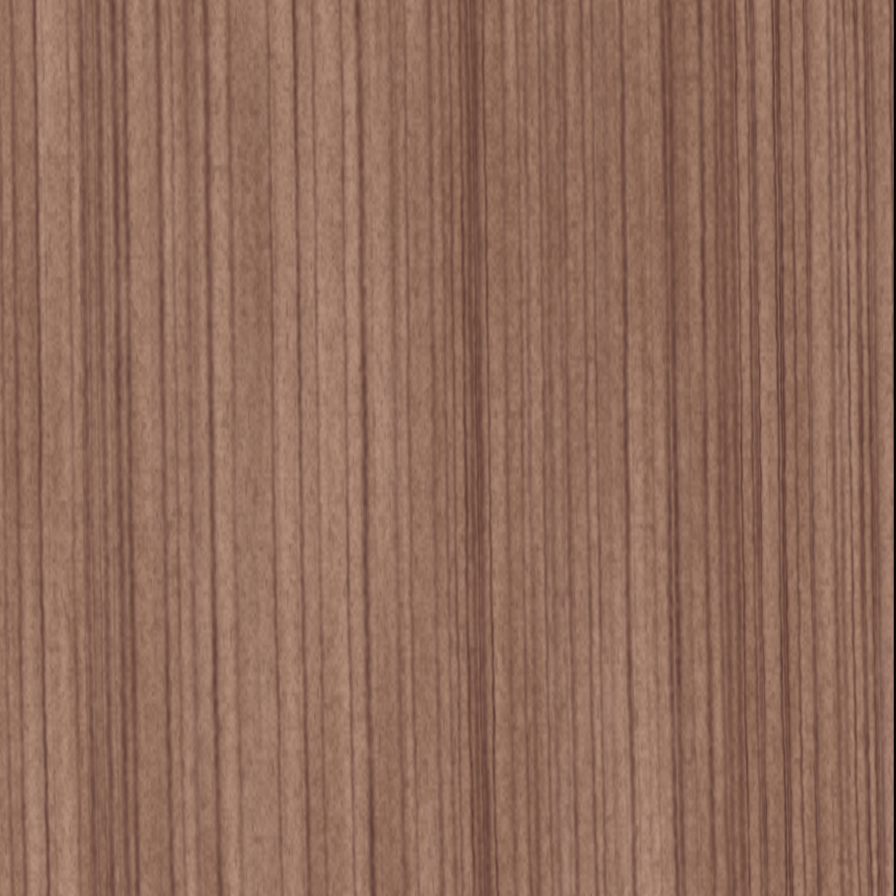
Reproduce this texture procedurally as a WebGL 2 fragment shader.

```glsl
#version 300 es
precision highp float;

uniform vec2 u_resolution;
out vec4 fragColor;

const vec3 WOOD_DARK = vec3(0.560, 0.415, 0.340);
const vec3 WOOD_LIGHT = vec3(0.652, 0.512, 0.435);
const vec3 VEIN = vec3(0.375, 0.238, 0.208);
const vec3 EDGE = vec3(0.03, 0.02, 0.02);

float hash(vec2 p) {
    vec3 q = fract(vec3(p.xyx) * 0.1031);
    q += dot(q, q.yzx + 33.33);
    return fract((q.x + q.y) * q.z);
}

float noise(vec2 p) {
    vec2 cell = floor(p);
    vec2 f = fract(p);
    f = f * f * (3.0 - 2.0 * f);
    float low = mix(hash(cell), hash(cell + vec2(1.0, 0.0)), f.x);
    float high = mix(hash(cell + vec2(0.0, 1.0)), hash(cell + vec2(1.0, 1.0)), f.x);
    return mix(low, high, f.y);
}

// Jittered vertical veins, one per column, fading along their length
float veins(vec2 p, float columns, float halfWidth, float presence, float seed, float pixel) {
    float column = floor(p.x * columns);
    float cover = 0.0;
    for (int i = -1; i <= 1; i++) {
        float id = column + float(i);
        vec2 key = vec2(id + 40.0, seed);
        float wobble = 0.0014 * (noise(vec2(p.y * 9.0, id + seed)) - 0.5);
        wobble += 0.0012 * (noise(vec2(p.y * 70.0, id + seed + 9.0)) - 0.5);
        float center = (id + 0.1 + 0.8 * hash(key)) / columns + wobble;
        float width = max(halfWidth * mix(0.7, 1.35, hash(key + 17.0)), 0.7 * pixel);
        float offset = (p.x - center) / width;
        float strength = mix(0.45, 1.0, hash(key + 31.0));
        strength *= step(hash(key + 53.0), presence);
        strength *= mix(0.7, 1.15, noise(vec2(id * 3.7 + seed, p.y * 12.0)));
        cover = max(cover, strength * exp(-offset * offset));
    }
    return cover;
}

void main() {
    vec2 uv = gl_FragCoord.xy / u_resolution.y;
    float pixel = 1.0 / u_resolution.y;
    float rightSide = u_resolution.x / u_resolution.y;

    // Slight lean and slow bend of the grain
    vec2 p = uv;
    p.x += 0.018 * uv.y + 0.0012 * sin(uv.y * 5.0);

    // Broad tone bands and soft fibres
    float cluster = smoothstep(0.3, 0.7, noise(vec2(p.x * 9.0, 5.0)));
    float bands = noise(vec2(p.x * 30.0, p.y * 1.5));
    float fibres = noise(vec2(p.x * 130.0, p.y * 4.0 + 20.0));
    float tone = 0.55 + 0.75 * (bands - 0.5) + 0.8 * (fibres - 0.5);
    tone += 0.2 * (0.5 - cluster);
    vec3 color = mix(WOOD_DARK, WOOD_LIGHT, clamp(tone, -0.1, 1.1));

    // Large cloudy drift of brightness
    color += 0.035 * (noise(uv * vec2(3.0, 2.2) + 7.0) - 0.5);

    // Fine mottled grain
    float coarse = noise(p * vec2(220.0, 95.0) + 11.0);
    float fine = noise(p * vec2(370.0, 230.0) + 67.0);
    color += 0.055 * (coarse - 0.5) + 0.060 * (fine - 0.5);

    // Short dark pores
    float pores = smoothstep(0.72, 0.95, noise(p * vec2(250.0, 80.0) + 131.0));
    color = mix(color, VEIN, 0.2 * pores);

    // Strong veins, with finer ones gathered in clusters
    float strong = veins(p, 46.0, 0.0030, 0.88, 3.0, pixel);
    float thin = veins(p, 76.0, 0.0022, 0.75, 71.0, pixel);
    float halo = veins(p, 30.0, 0.0075, 0.6, 139.0, pixel);
    float roughness = mix(0.75, 1.15, noise(p * vec2(270.0, 130.0) + 211.0));
    float cover = max(mix(0.8, 1.0, cluster) * strong, mix(0.15, 0.85, cluster) * thin);
    color = mix(color, VEIN, 0.18 * halo);
    color = mix(color, VEIN, clamp(cover * roughness, 0.0, 0.95));

    // Thin dark border along the right side
    float border = smoothstep(-0.5 * pixel, 0.5 * pixel, uv.x - rightSide + 0.0026);
    color = mix(color, EDGE, border);

    fragColor = vec4(clamp(color, 0.0, 1.0), 1.0);
}
```
